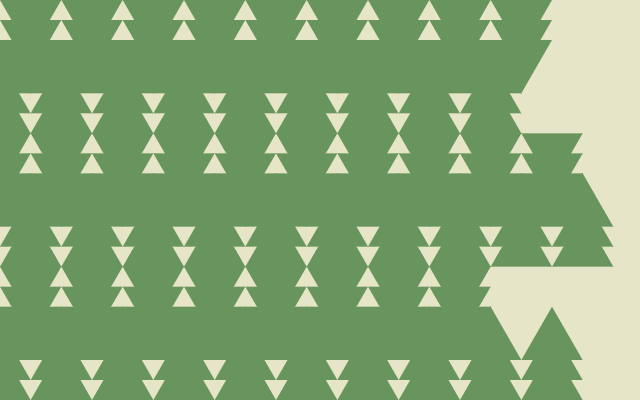
Write a WebGL 2 fragment shader that draws this pattern.

```glsl
#version 300 es
precision highp float;
// Three rows of flat green fir trees on cream, upright and inverted ones
// interlocking. Each fir is a union of three shifted triangles; columns
// repeat by rounding and stop at a ragged right end set for each row.

uniform vec2 u_resolution;
out vec4 fragColor;

const float ROWS = 3.0;
const float SPACING = 0.46;      // column width, in row heights
const float TIER_HEIGHT = 0.4;   // height of one triangular tier
const float TIER_STEP = 0.15;    // offset from one tier to the next
const float TREE_HEIGHT = TIER_HEIGHT + 2.0 * TIER_STEP;

const vec3 CREAM = vec3(0.906, 0.898, 0.780);
const vec3 GREEN = vec3(0.408, 0.584, 0.365);

// Last tree centre in each row, in columns
const vec3 LAST_UPRIGHT = vec3(8.0, 9.5, 9.0);
const vec3 LAST_INVERTED = vec3(8.5, 9.0, 7.5);

// Signed distance to a triangle: apex at the origin, base at +y
float triangleDistance(vec2 p, float height, float halfWidth) {
    vec2 normal = normalize(vec2(height, -halfWidth));
    return max(dot(vec2(abs(p.x), p.y), normal), p.y - height);
}

// Signed distance to a fir: apex at the origin, base at +y
float treeDistance(vec2 p) {
    float d = 1e3;
    for (int i = 0; i < 3; i++) {
        vec2 q = p - vec2(0.0, float(i) * TIER_STEP);
        d = min(d, triangleDistance(q, TIER_HEIGHT, 0.5 * SPACING));
    }
    return d;
}

// x relative to the nearest tree centre, no further right than the last one
float columnOffset(float x, float shift, float last) {
    float column = x / SPACING;
    float centre = min(floor(column - shift + 0.5) + shift, last);
    return (column - centre) * SPACING;
}

// Linear edge ramp, so that abutting shapes add up without a seam
float coverage(float d, float pixel) {
    return clamp(0.5 - d / pixel, 0.0, 1.0);
}

// Coverage of one row; y runs from 0 at its top to 1 at its bottom
float rowCoverage(vec2 p, float shift, float lastUp, float lastDown, float pixel) {
    vec2 upright = vec2(columnOffset(p.x, shift, lastUp),
                        p.y - (1.0 - TREE_HEIGHT));
    vec2 inverted = vec2(columnOffset(p.x, 0.5 - shift, lastDown),
                         TREE_HEIGHT - p.y);
    return coverage(treeDistance(upright), pixel)
         + coverage(treeDistance(inverted), pixel);
}

void main() {
    float pixel = ROWS / u_resolution.y;
    vec2 p = vec2(gl_FragCoord.x, u_resolution.y - gl_FragCoord.y) * pixel;

    // Add up the rows, shifting every other one by half a column
    float ink = 0.0;
    for (int row = 0; row < 3; row++) {
        float shift = 0.5 * mod(float(row), 2.0);
        vec2 local = p - vec2(0.0, float(row));
        ink += rowCoverage(local, shift, LAST_UPRIGHT[row], LAST_INVERTED[row], pixel);
    }

    fragColor = vec4(mix(CREAM, GREEN, min(ink, 1.0)), 1.0);
}
```
